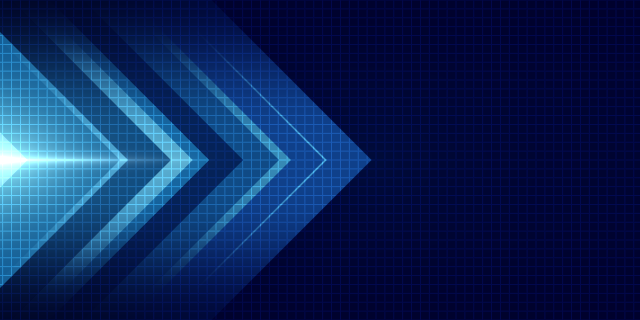
This background is drawn by a Shadertoy shader. Its source:

```glsl
// Smooth coverage of the strip between two chevron tips
float strip(float d, float from, float to) {
    float aa = 1.4 / iResolution.y;
    return clamp((d - from) / aa + 0.5, 0.0, 1.0) * clamp((to - d) / aa + 0.5, 0.0, 1.0);
}

// Thin lines on a square lattice, 36 cells per canvas height
float lattice(vec2 p) {
    vec2 cell = abs(fract(p * 36.0 - vec2(0.3, 0.0) + 0.5) - 0.5);
    vec2 line = clamp((0.05 - cell) * iResolution.y / 36.0 + 0.5, 0.0, 1.0);
    return max(line.x, line.y);
}

void mainImage(out vec4 fragColor, in vec2 fragCoord) {
    vec2 p = fragCoord / iResolution.y - vec2(0.0, 0.5);
    float rise = abs(p.y);
    float d = p.x + rise; // equal along each 45 degree chevron

    // Navy backdrop with a soft glow ahead of the outer tip
    vec3 color = mix(vec3(0.0, 0.012, 0.19), vec3(0.0, 0.004, 0.175), smoothstep(0.1, 0.5, rise));
    color += vec3(0.0, 0.035, 0.04) * exp(-3.5 * length(vec2(p.x - 1.15, p.y * 1.3)));

    // Chevron bodies sink into the dark toward the top and bottom
    float fade = 1.0 - smoothstep(0.08, 0.52, rise);
    vec3 shade = mix(vec3(0.0, 0.025, 0.16), vec3(0.0, 0.035, 0.24), smoothstep(0.1, 0.9, p.x));
    color = mix(color, mix(shade, vec3(0.06, 0.25, 0.54), fade), strip(d, 0.872, 1.161));
    color = mix(color, mix(shade, vec3(0.06, 0.29, 0.52), fade), strip(d, 0.654, 0.909));
    color = mix(color, mix(shade, vec3(0.015, 0.13, 0.34), fade), strip(d, 0.654, 0.760));
    color = mix(color, mix(shade, vec3(0.08, 0.39, 0.62), fade), strip(d, 0.534, 0.654));
    color = mix(color, mix(shade, vec3(0.05, 0.28, 0.48), fade), strip(d, -1.0, 0.534));

    // Pale bands and the fine outline
    float bandFade = 1.0 - smoothstep(0.0, 0.42, rise);
    color = mix(color, vec3(0.36, 0.69, 0.82), strip(d, 0.534, 0.602) * bandFade * 0.9);
    color = mix(color, vec3(0.24, 0.58, 0.74), strip(d, 0.872, 0.909) * bandFade * 0.85);
    color = mix(color, vec3(0.25, 0.60, 0.80), strip(d, 1.014, 1.021) * bandFade);

    // Bright inner panel with a lighter rim
    vec3 panel = mix(vec3(0.25, 0.60, 0.75), vec3(0.11, 0.41, 0.61), smoothstep(0.0, 0.4, d));
    panel = mix(panel, vec3(0.07, 0.36, 0.58), smoothstep(0.1, 0.42, rise));
    color = mix(color, panel, strip(d, -1.0, 0.400));
    color += vec3(0.14, 0.18, 0.16) * strip(d, 0.375, 0.400) * bandFade;

    // Lattice, tinted by the light below it
    float light = smoothstep(0.02, 0.45, color.g);
    vec3 lineTint = mix(vec3(0.01, 0.035, 0.17), vec3(0.09, 0.21, 0.25), light);
    color += lineTint * lattice(p) * mix(0.8, 1.0, light);

    // Flare at the left edge, its streak and the innermost tip
    float halo = exp(-7.0 * length(vec2(p.x, p.y * 1.7)));
    float streak = exp(-75.0 * rise) * (1.0 - smoothstep(0.0, 0.72, p.x));
    color += vec3(0.42, 0.43, 0.34) * halo;
    color += vec3(0.48, 0.46, 0.38) * streak;
    color += vec3(0.18, 0.16, 0.13) * strip(d, -1.0, 0.086);

    fragColor = vec4(min(color, 1.0), 1.0);
}
```
